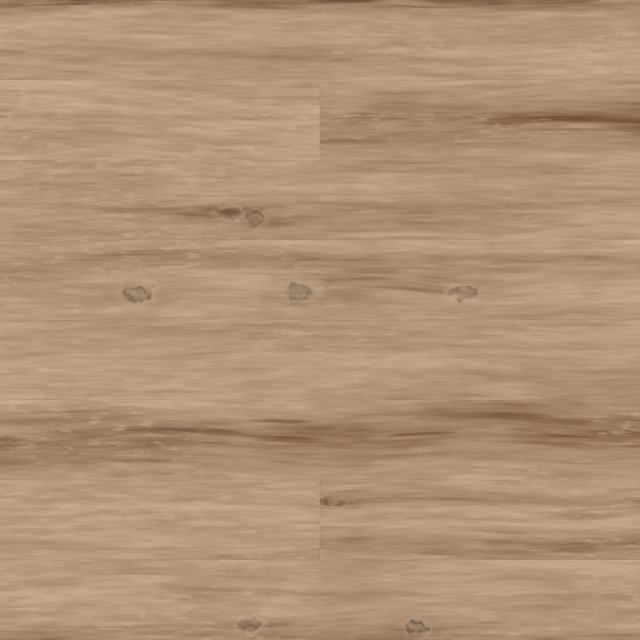
A Shadertoy shader for this texture:

```glsl
const vec3 PALE_OAK = vec3(0.745, 0.635, 0.522);
const vec3 DARK_OAK = vec3(0.50, 0.375, 0.28);
const vec3 KNOT_GREY = vec3(0.37, 0.31, 0.28);
const vec3 FLECK = vec3(0.80, 0.70, 0.57);
const float ROWS = 8.0;

float hash(vec2 p) {
    vec3 q = fract(vec3(p.xyx) * 0.1031);
    q += dot(q, q.yzx + 33.33);
    return fract((q.x + q.y) * q.z);
}

float noise(vec2 p) {
    vec2 cell = floor(p), f = fract(p);
    f = f * f * (3.0 - 2.0 * f);
    float low = mix(hash(cell), hash(cell + vec2(1, 0)), f.x);
    float high = mix(hash(cell + vec2(0, 1)), hash(cell + vec2(1, 1)), f.x);
    return mix(low, high, f.y);
}

float fbm(vec2 p) {
    float sum = 0.0, weight = 0.5;
    for (int i = 0; i < 4; i++) {
        sum += weight * noise(p);
        p = p * 2.03 + 17.7;
        weight *= 0.5;
    }
    return sum / 0.9375;
}

// Dark heartwood running from one end to the other, fading over given lengths
float band(vec2 p, float centre, float width, vec2 ends, vec2 fade) {
    float drift = (noise(vec2(p.x * 5.0, centre * 40.0)) - 0.5) * width * 0.7;
    float d = (p.y - centre - drift) / width;
    float along = smoothstep(ends.x - fade.x, ends.x + fade.x, p.x)
                * (1.0 - smoothstep(ends.y - fade.y, ends.y + fade.y, p.x));
    return exp(-d * d) * along;
}

// Evenly spaced knots: x = grey core, y = surrounding stain, z = pale rim
vec3 knotRow(vec2 p, vec2 first, float spacing, int count, float size) {
    vec3 sum = vec3(0.0);
    for (int i = 0; i < count; i++) {
        vec2 centre = first + vec2(spacing * float(i), 0.0);
        float seed = hash(centre * 91.0);
        centre.y += (seed - 0.5) * 0.02;
        vec2 d = (p - centre) / size;
        d += 1.5 * (vec2(fbm(p * 70.0), fbm(p * 70.0 + 31.0)) - 0.5);
        float r = length(d * vec2(0.7, 1.15));
        float ring = exp(-pow((r - 0.75) * 4.0, 2.0));
        float core = exp(-r * r * 5.0);
        float wear = smoothstep(0.25, 0.75, noise(p * vec2(120.0, 170.0)));
        sum.x += mix(ring, core, seed) * (0.1 + 0.6 * wear);
        sum.y += exp(-dot(d * vec2(0.22, 0.8), d * vec2(0.22, 0.8)));
        sum.z += exp(-pow((r - 1.2) * 3.0, 2.0)) * noise(p * 90.0 + 9.0);
    }
    return sum;
}

void mainImage(out vec4 fragColor, in vec2 fragCoord) {
    vec2 p = fragCoord / iResolution.xy;
    float pixel = 1.0 / iResolution.y;

    // Planks: some rows have a butt joint halfway along
    float row = floor((1.0 - p.y) * ROWS);
    float jointed = 1.0 - step(0.5, abs(mod(row, 5.0) - 1.0));
    float plank = row * 2.0 + jointed * step(0.5, p.x);
    float plankTone = hash(vec2(plank, 4.0)) - 0.5;

    // Knots
    vec3 knots = knotRow(p, vec2(0.215, 0.545), 0.255, 3, 0.017)
               + knotRow(p, vec2(0.36, 0.66), 0.037, 2, 0.012)
               + knotRow(p, vec2(0.39, 0.025), 0.26, 2, 0.012)
               + knotRow(p, vec2(0.51, 0.208), 0.02, 2, 0.008);

    // Grain, bent by slow waves and around the knots
    vec2 g = p + vec2(plank * 3.7, 0.0);
    g.y += 0.012 * (noise(g * vec2(4.0, 9.0)) - 0.5) + 0.006 * knots.y;
    float broad = fbm(g * vec2(1.8, 22.0));
    float fine = fbm(g * vec2(8.0, 105.0) + 40.0);
    float pores = fbm(g * vec2(32.0, 230.0) + 80.0);
    float streak = smoothstep(0.64, 0.92, noise(g * vec2(9.0, 160.0) + 11.0));

    // Heartwood
    vec2 whole = vec2(-1.0, 2.0), rightHalf = vec2(0.5, 2.0);
    vec2 soft = vec2(0.1), cut = vec2(pixel, 0.1);
    float heart = 0.85 * band(p, 0.998, 0.013, whole, soft)
                + 0.70 * band(p, 0.818, 0.030, rightHalf, cut)
                + 0.38 * band(p, 0.668, 0.022, vec2(0.15, 0.85), soft)
                + 0.50 * band(p, 0.558, 0.020, vec2(0.48, 0.76), soft)
                + 0.28 * band(p, 0.592, 0.016, whole, soft)
                + 0.65 * band(p, 0.328, 0.036, whole, soft)
                + 0.25 * band(p, 0.215, 0.022, rightHalf, cut)
                + 0.55 * band(p, 0.145, 0.016, rightHalf, cut)
                + 0.30 * band(p, 0.005, 0.014, whole, soft);

    // Hairline seams
    float seamDist = abs(fract(p.y * ROWS + 0.5) - 0.5) / ROWS;
    float seam = 1.0 - smoothstep(0.0, 0.0015 + pixel, seamDist);
    float joint = jointed * (1.0 - smoothstep(0.0, 0.001 + pixel, abs(p.x - 0.5)));

    // Tone and colour
    float tone = 0.105 + 0.08 * plankTone + 0.52 * (broad - 0.5)
               + 0.46 * (fine - 0.5) + 0.36 * (pores - 0.5)
               + streak * (0.12 + 0.32 * heart)
               + heart * (0.25 + 0.85 * fine) + 0.22 * knots.y
               + 0.04 * seam + 0.08 * joint;
    vec3 colour = mix(PALE_OAK, DARK_OAK, clamp(tone, -0.15, 1.2));
    float flecks = smoothstep(0.55, 0.8, fbm(g * vec2(48.0, 190.0) + 7.0))
                 * smoothstep(0.45, 0.8, noise(p * vec2(5.0, 15.0) + 3.0));
    colour = mix(colour, FLECK, clamp(0.4 * flecks + 0.45 * knots.z, 0.0, 0.6));
    colour = mix(colour, KNOT_GREY, clamp(knots.x, 0.0, 0.6));
    fragColor = vec4(colour, 1.0);
}
```
